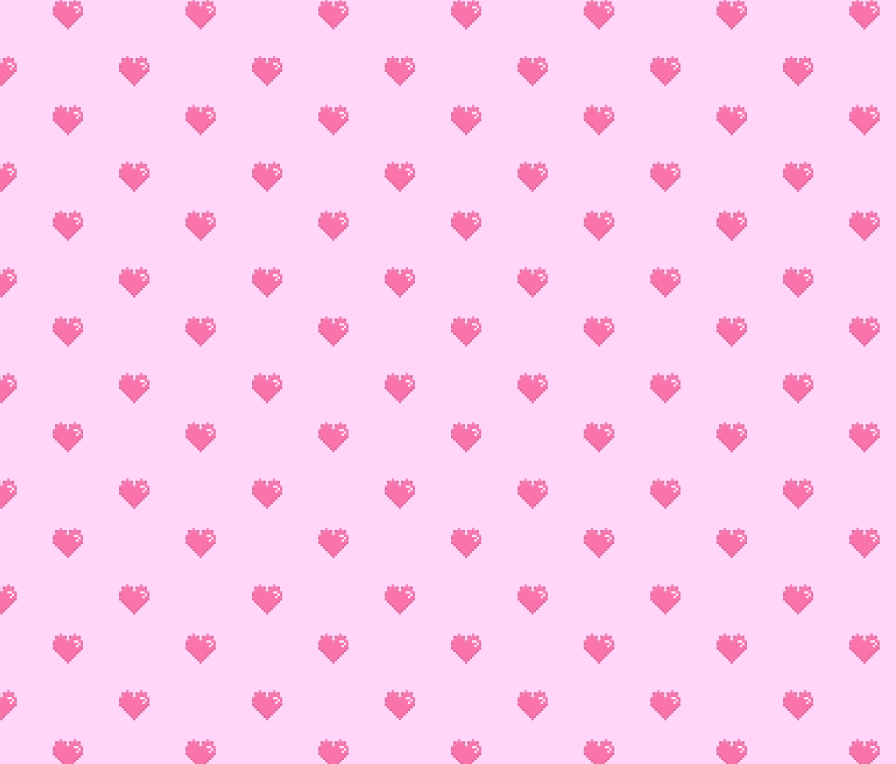
A Shadertoy shader for this pattern:

```glsl
const vec3 BACKGROUND = vec3(1.0, 0.84, 0.98);
const vec3 HEART_FILL = vec3(0.98, 0.45, 0.67);
const vec3 RIM_DARK = vec3(0.87, 0.42, 0.62);
const vec3 RIM_LIGHT = vec3(0.93, 0.53, 0.72);
const vec3 GLINT = vec3(1.0, 0.90, 0.98);

const float BLOCKS_ACROSS = 384.0;            // mosaic blocks per canvas width
const vec2 PERIOD = vec2(56.9, 45.3);         // repeat size in blocks
const vec2 FIRST_CENTER = vec2(29.1, 4.2);
const vec2 STAGGER = vec2(28.45, 21.05);
const int SAMPLES = 4;

// Block coordinates relative to the nearest heart of one lattice
vec2 nearestBlock(vec2 p, vec2 center, vec2 period) {
    vec2 d = p - center;
    return floor(d - period * round(d / period) + 0.5);
}

// Stepped heart, 13 by 13 blocks, centred on block (0, 0)
bool insideHeart(vec2 block) {
    float row = 6.0 - block.y;
    float side = abs(block.x);
    if (row < 0.0 || row > 12.0) return false;
    if (row < 3.0) return abs(side - 3.0) <= round(sqrt(3.0 * row));
    return side <= min(6.0, 12.0 - row);
}

bool onRim(vec2 block) {
    return !(insideHeart(block + vec2(1.0, 0.0)) && insideHeart(block - vec2(1.0, 0.0))
          && insideHeart(block + vec2(0.0, 1.0)) && insideHeart(block - vec2(0.0, 1.0)));
}

// Small broken arc on the upper right lobe
bool onGlint(vec2 block) {
    vec2 d = block - vec2(4.0, 2.0);
    return d == vec2(-1.0, 1.0) || d == vec2(0.0, 1.0)
        || d == vec2(1.0, 0.0) || d == vec2(0.0, -1.0);
}

vec3 paintHeart(vec3 base, vec2 block) {
    if (!insideHeart(block)) return base;
    if (onGlint(block)) return GLINT;
    if (onRim(block)) return mix(RIM_DARK, RIM_LIGHT, mod(block.x + block.y, 2.0));
    return HEART_FILL;
}

vec3 pattern(vec2 p) {
    vec3 color = paintHeart(BACKGROUND, nearestBlock(p, FIRST_CENTER, PERIOD));
    return paintHeart(color, nearestBlock(p, FIRST_CENTER + STAGGER, PERIOD));
}

void mainImage(out vec4 fragColor, in vec2 fragCoord) {
    // Box-filtered supersampling keeps block edges smooth
    vec3 sum = vec3(0.0);
    for (int j = 0; j < SAMPLES; j++) {
        for (int i = 0; i < SAMPLES; i++) {
            vec2 offset = (vec2(i, j) + 0.5) / float(SAMPLES) - 0.5;
            sum += pattern((fragCoord + offset) / iResolution.x * BLOCKS_ACROSS);
        }
    }
    fragColor = vec4(sum / float(SAMPLES * SAMPLES), 1.0);
}
```
